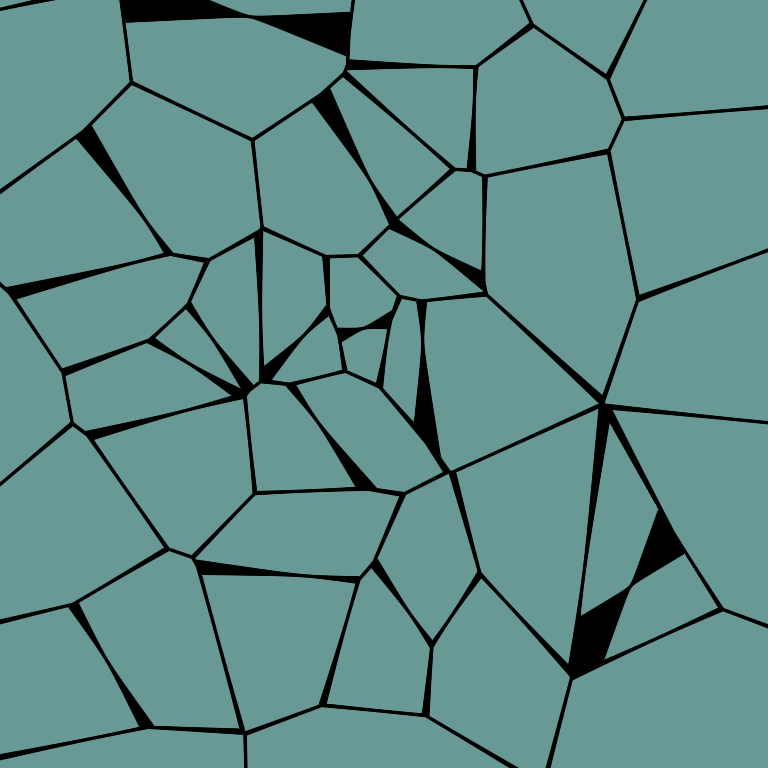
Write a three.js fragment shader that draws this pattern.

```glsl
// Cracked flat sheet: a Voronoi diagram of scattered seeds, denser near a hub.
// Cracks are drawn where the two nearest seeds are almost equally far away, so
// the line between two close seeds opens into a dark wedge.

varying vec2 vUv;

const int SEED_COUNT = 54;
const vec2 HUB = vec2(0.46, 0.56);      // where the seeds gather
const float SPREAD = 0.74;              // radius of the seeded disc
const float FALLOFF = 0.88;             // 0.5 is even, higher crowds the hub
const float GOLDEN_ANGLE = 2.39996;
const float ANGLE_JITTER = 4.4;
const float CRACK_GAP = 0.0044;         // distance difference that reads as crack
const vec3 SHEET_COLOR = vec3(0.41, 0.60, 0.58);
const vec3 CRACK_COLOR = vec3(0.0);

float hash(float n) {
  return fract(sin(n * 127.1 + 11.7) * 43758.55);
}

// Jittered spiral: irregular seeds whose density still thins outwards
vec2 seedPosition(float index) {
  float rank = (index + hash(index)) / float(SEED_COUNT);
  float radius = SPREAD * pow(rank, FALLOFF);
  float angle = index * GOLDEN_ANGLE + ANGLE_JITTER * (hash(index + 71.3) - 0.5);
  return HUB + radius * vec2(cos(angle), sin(angle));
}

// Difference between the distances to the second nearest and nearest seed
float cellGap(vec2 p) {
  float nearest = 10.0;
  float second = 10.0;
  for (int i = 0; i < SEED_COUNT; i++) {
    float d = distance(p, seedPosition(float(i)));
    second = min(second, max(nearest, d));
    nearest = min(nearest, d);
  }
  return second - nearest;
}

void main() {
  float gap = cellGap(vUv);

  // Blend over about one pixel for a crisp but smooth edge
  float blur = max(0.5 * fwidth(gap), 0.00001);
  float sheet = smoothstep(CRACK_GAP - blur, CRACK_GAP + blur, gap);

  gl_FragColor = vec4(mix(CRACK_COLOR, SHEET_COLOR, sheet), 1.0);
}
```
